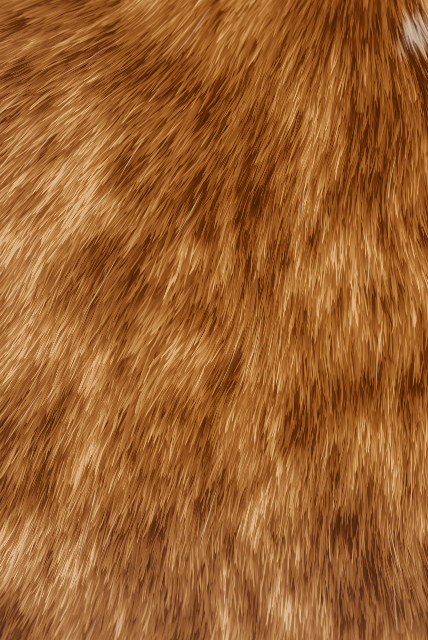
Reproduce this texture procedurally as a Shadertoy shader.

```glsl
#define LAYERS 22
#define HAIR_CELL vec2(0.056, 0.012)
#define GUARD_CELL vec2(0.13, 0.06)
#define GUARD_SHARE 0.3
#define FINE_WIDTH 0.0011
#define BROAD_WIDTH 0.0026
#define SLANT 0.32
#define TONE_SPREAD 0.8
#define TUFT_CONTRAST 0.6
#define BLOTCH_CONTRAST 0.55
#define FAN_CENTER vec2(0.58, 1.25)

const vec3 UMBER = vec3(0.43, 0.19, 0.03);
const vec3 RUST  = vec3(0.56, 0.30, 0.09);
const vec3 AMBER = vec3(0.66, 0.40, 0.16);
const vec3 GOLD  = vec3(0.77, 0.54, 0.29);
const vec3 CREAM = vec3(0.87, 0.69, 0.48);
const vec3 WHITE = vec3(0.90, 0.81, 0.73);

vec4 hash4(vec3 q) {
    vec4 h = fract(q.xyzx * vec4(0.1031, 0.1030, 0.0973, 0.1099));
    h += dot(h, h.wzxy + 33.33);
    return fract((h.xxyz + h.yzzw) * h.zywx);
}

float noise(vec2 p) {
    vec2 i = floor(p), f = fract(p);
    f = f * f * (3.0 - 2.0 * f);
    float a = hash4(vec3(i, 91.0)).x;
    float b = hash4(vec3(i + vec2(1, 0), 91.0)).x;
    float c = hash4(vec3(i + vec2(0, 1), 91.0)).x;
    float d = hash4(vec3(i + vec2(1, 1), 91.0)).x;
    return mix(mix(a, b, f.x), mix(c, d, f.x), f.y);
}

vec3 furRamp(float t) {
    vec3 c = mix(UMBER, RUST, smoothstep(0.04, 0.27, t));
    c = mix(c, AMBER, smoothstep(0.25, 0.58, t));
    c = mix(c, GOLD, smoothstep(0.54, 0.86, t));
    c = mix(c, CREAM, smoothstep(0.84, 1.08, t));
    return c * mix(0.68, 1.0, smoothstep(-0.3, 0.08, t));
}

// Lay hairs along the rays of the fan, one per cell of a ring.
// polar = (radius, angle); acc = (summed tone, light still passing)
void addHairs(inout vec2 acc, vec2 polar, vec2 cell, float width, float blur,
              float share, float baseTone, float seed) {
    polar += hash4(vec3(seed, 3.0, 8.0)).xy * cell;
    float firstRing = floor(polar.x / cell.x - 0.5);
    for (int k = 0; k < 4; k++) {
        float ring = firstRing + float(k / 2);
        float ringRadius = (ring + 0.5) * cell.x;
        float step = cell.y / ringRadius;
        float column = floor(polar.y / step - 0.5) + float(k % 2);
        vec4 rnd = hash4(vec3(ring + 20.0, column + 900.0, seed));

        float extent = cell.x * mix(0.3, 0.5, rnd.z);
        float along = (polar.x - ringRadius) / extent - (rnd.x - 0.5) * cell.x / extent;
        float side = (polar.y - (column + 0.5) * step) * polar.x;
        side -= (rnd.y - 0.5) * cell.y * 0.8;
        side -= (fract(rnd.z * 13.7) - 0.5) * SLANT * along * extent;
        side -= (fract(rnd.y * 17.3) - 0.5) * 0.12 * along * along * extent;

        float w = width * (1.0 - 0.6 * along * along);
        float cover = 1.0 - smoothstep(w - blur, w + blur, abs(side));
        cover *= 1.0 - smoothstep(0.72, 1.0, abs(along));
        cover *= step < 0.0 || fract(rnd.x * 29.1) > share ? 0.0 : 0.95;
        float tone = baseTone + TONE_SPREAD * (rnd.w - 0.5) + 0.17 * along;
        acc.x += acc.y * cover * tone;
        acc.y *= 1.0 - cover;
    }
}

void mainImage(out vec4 fragColor, in vec2 fragCoord) {
    vec2 p = fragCoord / iResolution.y;

    // Fan-shaped lie of the coat with a slight sway
    vec2 ray = p - FAN_CENTER;
    float radius = length(ray);
    float sway = 0.035 * (noise(p * 6.0 + 4.0) - 0.5);
    vec2 polar = vec2(radius, atan(ray.y, ray.x) + sway / radius);

    // Focus falls off toward the top and bottom
    float blur = 0.55 / iResolution.y + 0.0014 * smoothstep(0.36, 0.54, abs(p.y - 0.49));

    // Finest hairs first, then the broad shaded ones seen between them
    vec2 acc = vec2(0.0, 1.0);
    for (int i = 0; i < LAYERS; i++) {
        float depth = float(i) / float(LAYERS - 1);
        float width = mix(FINE_WIDTH, BROAD_WIDTH, depth * depth);
        addHairs(acc, polar, HAIR_CELL, width, blur, 1.0, 0.07 - 0.3 * depth, float(i) + 1.0);
        if (acc.y < 0.04) break;
    }
    float tone = acc.x - 0.3 * acc.y;

    // Tufts stretched along the hair, and broad light and dark blotches
    float tuft = noise(polar.yx * vec2(30.0, 14.0) + 60.0);
    float wisp = noise(polar.yx * vec2(85.0, 24.0) + 400.0);
    vec2 grain = mat2(0.5, 0.87, 0.87, -0.5) * p;
    float blotch = noise(grain * vec2(9.0, 7.0) + 31.0);
    tone += 0.53 + TUFT_CONTRAST * (tuft - 0.5) + 0.35 * (wisp - 0.5)
          + BLOTCH_CONTRAST * (blotch - 0.5);
    tone -= 0.14 * smoothstep(0.75, 1.0, p.y) + 0.12 * (p.x - 0.33);
    vec3 color = furRamp(tone);

    // Paler, greyer coat low down and along the left
    float pale = max(1.0 - smoothstep(0.0, 0.4, p.y), 0.5 - p.x * 1.5);
    color += max(pale, 0.0) * vec3(-0.005, 0.03, 0.08);

    // White tuft in the upper right corner
    vec2 corner = (p - vec2(0.65, 0.945)) * vec2(1.2, 0.9);
    float patchEdge = length(corner) - 0.03 * (tone - 0.5);
    float whiteTuft = 1.0 - smoothstep(0.015, 0.055, patchEdge);
    color = mix(color, WHITE * (0.8 + 0.25 * tone), 0.85 * whiteTuft);

    // Sparse long guard hairs on top
    vec2 guard = vec2(0.0, 1.0);
    addHairs(guard, polar, GUARD_CELL, 0.0009, blur, GUARD_SHARE, 0.0, 77.0);
    color = mix(color, WHITE * 0.95, 0.65 * (1.0 - guard.y));

    fragColor = vec4(clamp(color, 0.0, 1.0), 1.0);
}
```
